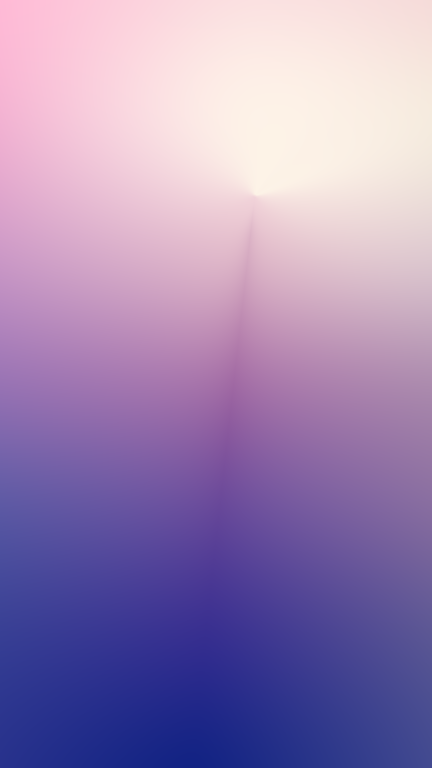
This background is drawn by a WebGL 2 fragment shader. Its source:

```glsl
#version 300 es
precision highp float;
// Soft dusk gradient: pink and cream above, violet and deep blue below.
// Three vertical colour ramps are blended across the canvas, then a cream
// glow fans out from an apex and a faint crease falls from it.
uniform vec2 u_resolution;
out vec4 fragColor;

const int STOPS = 7;
const vec2 APEX = vec2(0.59, 0.745);
const float SEAM_SLOPE = 0.113;
const vec3 CREAM = vec3(0.995, 0.965, 0.91);
const vec3 CREASE_TINT = vec3(0.05, 0.07, 0.04);

// Colour stops from the bottom to the top of each ramp
const vec3 LEFT[STOPS] = vec3[](
  vec3(0.155, 0.195, 0.55), vec3(0.215, 0.245, 0.58), vec3(0.355, 0.345, 0.64),
  vec3(0.595, 0.45, 0.705), vec3(0.795, 0.59, 0.775), vec3(0.94, 0.675, 0.815),
  vec3(1.0, 0.715, 0.835));
const vec3 SEAM[STOPS] = vec3[](
  vec3(0.07, 0.135, 0.515), vec3(0.22, 0.195, 0.57), vec3(0.435, 0.33, 0.63),
  vec3(0.675, 0.48, 0.68), vec3(0.885, 0.735, 0.795), vec3(0.985, 0.895, 0.9),
  vec3(0.975, 0.83, 0.865));
const vec3 RIGHT[STOPS] = vec3[](
  vec3(0.26, 0.29, 0.565), vec3(0.355, 0.34, 0.58), vec3(0.525, 0.425, 0.625),
  vec3(0.665, 0.535, 0.675), vec3(0.845, 0.755, 0.795), vec3(0.935, 0.89, 0.845),
  vec3(0.953, 0.835, 0.837));

// Smooth cubic interpolation through evenly spaced stops
vec3 ramp(vec3 stops[STOPS], float height) {
  float s = clamp(height, 0.0, 1.0) * float(STOPS - 1);
  int i = min(int(s), STOPS - 2);
  float t = s - float(i);
  vec3 a = stops[max(i - 1, 0)];
  vec3 b = stops[i];
  vec3 c = stops[i + 1];
  vec3 d = stops[min(i + 2, STOPS - 1)];
  return b + 0.5 * t * (c - a + t * (2.0 * a - 5.0 * b + 4.0 * c - d
       + t * (3.0 * (b - c) + d - a)));
}

// Linear spread with a rounded start, so that the centre shows no hard ridge
float softSpread(float t, float rounding) {
  return t * t * (1.0 + rounding) / (t + rounding);
}

// Light fanning upward from the apex, with a narrow beam to the right
float fanGlow(vec2 offset) {
  float dist = length(offset);
  vec2 dir = offset / max(dist, 0.004);
  float fan = pow(0.5 + 0.5 * dot(dir, vec2(0.342, 0.94)), 1.5);
  float beam = pow(max(dot(dir, vec2(0.94, 0.342)), 0.0), 24.0);
  return (0.9 * fan + 0.2 * beam) * exp(-4.0 * dist * dist);
}

// Dark fold below the apex, widening with depth
float crease(float side, float depth) {
  float angle = atan(abs(side), max(depth, 0.001));
  float fade = smoothstep(0.0, 0.1, depth) * (1.0 - smoothstep(0.5, 1.25, depth));
  return exp(-6.0 * angle) * fade;
}

void main() {
  vec2 uv = gl_FragCoord.xy / u_resolution;
  vec2 offset = (uv - APEX) * vec2(1.0, u_resolution.y / u_resolution.x);
  float depth = max(-offset.y, 0.0);
  float seamX = APEX.x - SEAM_SLOPE * depth;
  float side = uv.x - seamX;

  // Blend from the seam to the nearer edge
  float reach = side < 0.0 ? seamX : 1.0 - seamX;
  float spread = softSpread(abs(side) / reach, 0.15);
  vec3 edge = side < 0.0 ? ramp(LEFT, uv.y) : ramp(RIGHT, uv.y);
  vec3 color = mix(ramp(SEAM, uv.y), edge, spread);

  // Apex light and fold
  color = mix(color, CREAM, clamp(fanGlow(offset), 0.0, 1.0));
  color -= CREASE_TINT * crease(side, depth);
  fragColor = vec4(clamp(color, 0.0, 1.0), 1.0);
}
```
